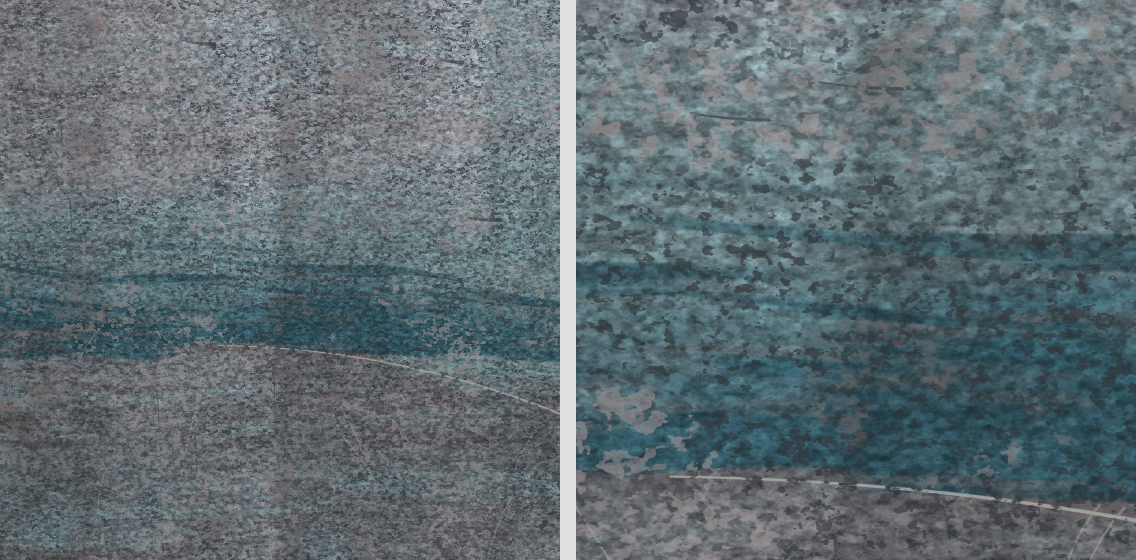
Left: the whole. Right: its middle third, enlarged.
A Shadertoy shader for this texture:

```glsl
// A worn, painted metal sheet: grey above and below a band of deep teal.
// Smoothed cellular noise gives clouds, brushed streaks, grain and flakes;
// bent line segments give the scratches, and soft steps give the fold.

const vec3 GREY = vec3(0.510, 0.508, 0.528);
const vec3 CHARCOAL = vec3(0.385, 0.388, 0.402);
const vec3 PALE_TEAL = vec3(0.375, 0.470, 0.485);
const vec3 DEEP_TEAL = vec3(0.165, 0.300, 0.345);
const vec3 FLAKE = vec3(0.590, 0.555, 0.560);
const vec3 PIT = vec3(0.190, 0.205, 0.225);
const vec3 RUST = vec3(0.420, 0.320, 0.310);
const vec3 BARE = vec3(0.660, 0.665, 0.650);

vec2 hash2(vec2 p) {
    vec3 q = fract(p.xyx * vec3(0.1031, 0.1030, 0.0973));
    q += dot(q, q.yzx + 33.33);
    return fract((q.xx + q.yz) * q.zy);
}

// Smoothly blended values of the nearby cells
float cells(vec2 p) {
    vec2 id = floor(p), f = p - id;
    float total = 0.0, weights = 0.0;
    for (int j = -1; j <= 1; j++)
    for (int i = -1; i <= 1; i++) {
        vec2 o = vec2(i, j);
        vec2 h = hash2(id + o + 57.0);
        vec2 d = o + 0.15 + 0.7 * h - f;
        float w = exp(-6.0 * dot(d, d));
        total += w * fract(h.x * 37.0 + h.y * 17.0);
        weights += w;
    }
    return total / weights;
}

float layers(vec2 p) {
    return 0.5 * cells(p) + 0.3 * cells(p * 2.03 + 19.7) + 0.2 * cells(p * 4.1 + 43.1);
}

float band(float x, float low, float high, float soft) {
    return smoothstep(low - soft, low + soft, x) - smoothstep(high - soft, high + soft, x);
}

// Line from a to b, bowed sideways by bend, tapering towards b
float scratch(vec2 p, vec2 a, vec2 b, float bend, float width, float px) {
    vec2 d = b - a;
    float t = clamp(dot(p - a, d) / dot(d, d), 0.0, 1.0);
    vec2 bow = normalize(vec2(-d.y, d.x)) * bend * 4.0 * t * (1.0 - t);
    float dist = length(p - a - d * t - bow);
    float w = width * (1.0 - 0.6 * t);
    return 1.0 - smoothstep(w - 0.7 * px, w + 0.9 * px, dist);
}

void mainImage(out vec4 fragColor, in vec2 fragCoord) {
    vec2 uv = fragCoord / iResolution.xy;
    float px = 1.0 / iResolution.y;

    // Noise fields
    float wave = 0.007 * sin(uv.x * 6.0 + 0.6) + 0.003 * sin(uv.x * 17.0 + uv.y * 9.0);
    vec2 p = uv + vec2(0.0, wave);
    float cloud = layers(p * vec2(3.0, 5.0) + 3.0) - 0.5;
    float streak = layers(p * vec2(3.0, 38.0) + 11.0) - 0.5;
    float fineStreak = layers(p * vec2(16.0, 130.0) + 5.0) - 0.5;
    float grain = layers(uv * vec2(150.0, 230.0)) - 0.5;
    float patches = layers(uv * vec2(9.0, 14.0) + 29.0);
    float column = layers(vec2(uv.x * 30.0, uv.y * 1.5) + 71.0) - 0.5;

    // Grey sheet with teal washes
    float y = p.y + 0.05 * streak;
    vec3 color = mix(CHARCOAL, GREY, smoothstep(0.34, 0.70, y + 0.12 * cloud));
    float wash = 0.85 * band(y + 0.25 * cloud, 0.37, 0.66, 0.10);
    wash += 0.35 * band(uv.x, 0.87, 1.2, 0.02) * smoothstep(0.4, 0.6, uv.y);
    wash += 0.45 * band(y + 0.2 * cloud, 0.05, 0.16, 0.06);
    wash += 0.6 * cloud + 0.8 * streak + 0.5 * fineStreak + 0.17;
    color = mix(color, PALE_TEAL, 0.85 * clamp(wash, 0.0, 1.0));

    // Deep band with a crisp lower edge, and thin drifting strands above it
    float edge = smoothstep(0.362, 0.380, y);
    float deep = edge * (1.0 - smoothstep(0.37, 0.55, y + 0.12 * cloud));
    deep *= 0.95 + 2.4 * streak + 0.9 * fineStreak;
    float slope = uv.y + 0.07 * uv.x + wave;
    float strand = smoothstep(0.55, 0.70, layers(vec2(uv.x * 2.5, slope * 48.0) + 37.0));
    deep += 0.55 * strand * band(slope, 0.42, 0.58, 0.03);
    color = mix(color, DEEP_TEAL, clamp(deep, 0.0, 0.92));

    // Broad light, fold and vertical bands
    float fold = 0.05 * band(uv.x, 0.40, 0.495, 0.03);
    fold -= 0.12 * smoothstep(0.485, 0.51, uv.x) * exp(-7.0 * max(uv.x - 0.5, 0.0));
    float light = mix(0.90, 1.04, smoothstep(0.0, 0.4, uv.x)) + fold;
    light += 0.07 * smoothstep(0.55, 1.0, uv.y) * uv.x;
    light += 0.06 * band(uv.x, 0.76, 0.868, 0.012) * smoothstep(0.45, 0.6, uv.y);
    light -= 0.07 * band(y, 0.13, 0.25, 0.06);
    color *= light + 0.22 * streak + 0.28 * fineStreak + 0.15 * column;

    // Grain, small pale flakes, dark pits and rare rust
    color *= 1.0 + 0.85 * grain;
    float curl = smoothstep(0.53, 0.64, layers(uv * vec2(100.0, 135.0) + 7.0));
    float worn = smoothstep(0.44, 0.66, patches + 0.06 * band(uv.y, 0.10, 0.42, 0.06));
    color = mix(color, FLAKE * light, 0.60 * curl * worn);
    float pit = 1.0 - smoothstep(0.29, 0.40, layers(uv * vec2(130.0, 185.0) + 83.0));
    float pitted = 1.0 - smoothstep(0.36, 0.66, patches - 0.06 * uv.y);
    color = mix(color, PIT, 0.65 * pit * (0.25 + 0.75 * pitted));
    float rust = smoothstep(0.70, 0.80, layers(uv * vec2(9.0, 10.0) + 51.0));
    color = mix(color, RUST, 0.4 * rust * smoothstep(0.0, 0.12, grain));

    // One long scratch, then scattered pale scratches and dark strokes
    float broken = smoothstep(-0.25, -0.02, grain);
    float pale = 0.85 * scratch(uv, vec2(1.01, 0.257), vec2(0.39, 0.383), -0.030, 0.0016, px);
    float dark = 0.0;
    for (int i = 0; i < 14; i++) {
        vec2 h = hash2(vec2(i, 3.0)), k = hash2(vec2(i, 8.0));
        vec2 a = vec2(mix(0.05, 0.98, h.x), mix(0.08, 0.44, h.y));
        vec2 b = a + vec2(0.13 * (k.x - 0.35), -0.03 - 0.11 * k.y);
        pale = max(pale, 0.45 * scratch(uv, a, b, 0.01 * (k.x - 0.5), 0.0009, px));
        vec2 s = vec2(k.y, h.x * 0.85 + 0.1);
        vec2 run = i % 2 == 0 ? vec2(-0.03 - 0.05 * h.y, 0.004) : vec2(0.004, -0.04 - 0.1 * k.x);
        float width = i % 4 == 0 ? 0.0035 : 0.0010;
        dark = max(dark, 0.6 * scratch(uv, s, s + run, 0.001, width, px));
    }
    color = mix(color, PIT, dark * broken);
    color = mix(color, BARE, pale * broken);

    fragColor = vec4(clamp(color, 0.0, 1.0), 1.0);
}
```
